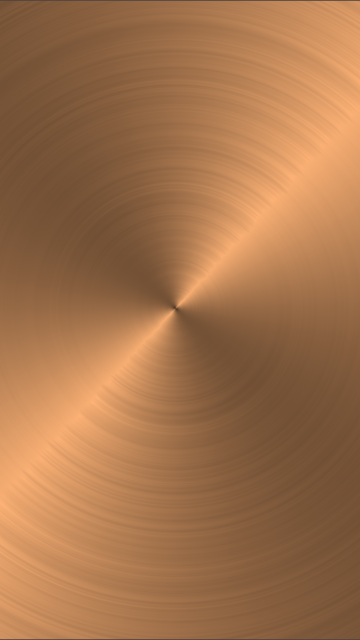
Reproduce this texture procedurally as a Shadertoy shader.

```glsl
#define CENTER vec2(0.488, 0.518)
#define SHEEN_ANGLE 0.822
#define SHEEN_POWER 1.8
#define DARK_LEVEL 0.455
#define SHEEN_LEVEL 0.51
#define COPPER vec3(1.0, 0.702, 0.462)
#define GROOVE_DEPTH 0.011
#define GROOVE_FREQ 95.0
#define GROOVE_LAYERS 6
#define RIM_WIDTH 0.0014
#define RIM_COLOR vec3(0.30, 0.26, 0.25)

const float HALF_PI = 1.570796;

// Concentric scratches: warped sines of the radius, faded before they alias
float grooves(float radius, vec2 dir, float pixel) {
    float sum = 0.0;
    float freq = GROOVE_FREQ;
    for (int i = 0; i < GROOVE_LAYERS; i++) {
        float k = float(i);
        float warp = 2.6 * sin(radius * freq * 0.17 + k * 2.3)
                   + 1.4 * sin(radius * freq * 0.41 + k * 4.1);
        float patchiness = 0.65 + 0.35 * sin(radius * 37.0 + k * 1.9
                         + 1.5 * dot(dir, vec2(cos(k), sin(k))));
        float visible = 1.0 - smoothstep(0.9, 2.6, freq * pixel);
        sum += visible * patchiness * sin(radius * freq + warp + k * 1.7);
        freq *= 1.63;
    }
    return sum;
}

// Anisotropic reflection: sharp crest along the axis, soft trough across it
float sheen(vec2 dir, float twist) {
    float angle = SHEEN_ANGLE + twist;
    vec2 axis = vec2(cos(angle), sin(angle));
    float away = acos(min(abs(dot(dir, axis)), 1.0)) / HALF_PI;
    return pow(max(1.0 - away, 0.0), SHEEN_POWER);
}

void mainImage(out vec4 fragColor, in vec2 fragCoord) {
    float pixel = 1.0 / iResolution.y;
    vec2 pos = (fragCoord - CENTER * iResolution.xy) * pixel;
    float radius = length(pos);
    vec2 dir = pos / max(radius, 1e-5);

    // Brushed disc lit along one diagonal
    float scratch = grooves(radius, dir, pixel);
    float light = DARK_LEVEL + SHEEN_LEVEL * sheen(dir, 0.012 * scratch);
    light *= 1.0 + GROOVE_DEPTH * scratch * smoothstep(0.0, 0.2, radius);

    // Pinpoint hollow at the spindle
    light *= 1.0 - 0.35 * exp(-pow(radius / 0.005, 2.0));
    vec3 color = COPPER * light;

    // Thin dark rim at the top and bottom
    float edge = min(fragCoord.y, iResolution.y - fragCoord.y) * pixel;
    float rim = 1.0 - smoothstep(RIM_WIDTH - 0.5 * pixel, RIM_WIDTH + 0.5 * pixel, edge);
    color = mix(color, RIM_COLOR, rim * 0.8);

    fragColor = vec4(clamp(color, 0.0, 1.0), 1.0);
}
```
